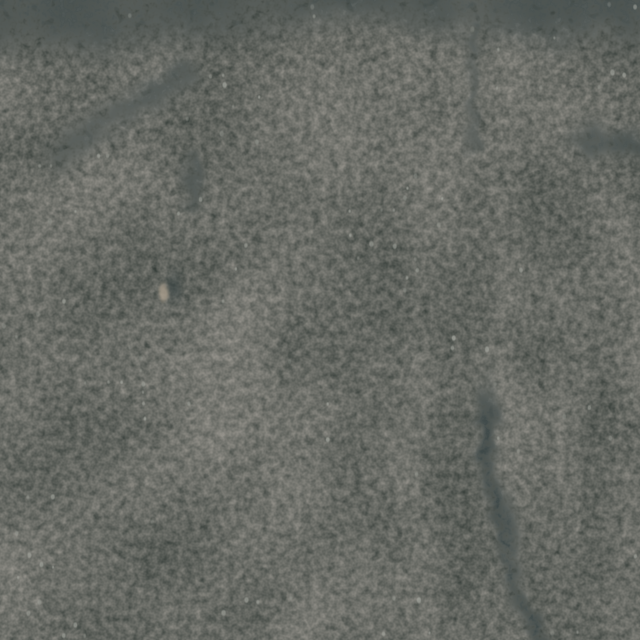
Give the GLSL for this texture, as a WebGL 1 fragment shader.

```glsl
precision highp float;
// Weathered grey-green stone: fine mottled grain, soft folds, dark seams and pale grit.
uniform vec2 u_resolution;

const vec3 DARK_STONE = vec3(0.31, 0.33, 0.31);
const vec3 PALE_STONE = vec3(0.49, 0.49, 0.465);
const vec3 SEAM_COLOR = vec3(0.20, 0.25, 0.255);
const vec3 GRIT_COLOR = vec3(0.64, 0.65, 0.62);
const vec3 PEBBLE_COLOR = vec3(0.68, 0.63, 0.56);
const float BASE_TONE = 0.57;       // 0 = dark stone, 1 = pale stone
const float GRAIN_CONTRAST = 0.70;
const float GRAIN_SCALE = 76.0;     // cells across the canvas
const float PIT_DEPTH = 0.27;
const float PIT_SCALE = 68.0;
const float PATCH_CONTRAST = 0.30;
const float FOLD_CONTRAST = 0.36;
const float GRIT_CELLS = 56.0;
const float GRIT_SHARE = 0.06;
const vec2 PEBBLE_CENTER = vec2(0.257, 0.542);

float hash(vec2 cell) {
  vec3 q = fract(cell.xyx * vec3(0.1031, 0.1030, 0.0973));
  q += dot(q, q.yzx + 33.33);
  return fract((q.x + q.y) * q.z);
}

float cornerSlope(vec2 cell, vec2 offset) {
  float angle = 6.2832 * hash(cell);
  return dot(vec2(cos(angle), sin(angle)), offset);
}

float gradientNoise(vec2 p) {
  vec2 i = floor(p);
  vec2 f = p - i;
  vec2 u = f * f * f * (f * (f * 6.0 - 15.0) + 10.0);
  vec2 e = vec2(1.0, 0.0);
  float low = mix(cornerSlope(i, f), cornerSlope(i + e, f - e), u.x);
  float high = mix(cornerSlope(i + e.yx, f - e.yx), cornerSlope(i + e.xx, f - e.xx), u.x);
  return mix(low, high, u.y);
}

mat2 rotation(float angle) {
  float c = cos(angle), s = sin(angle);
  return mat2(c, -s, s, c);
}

// Octaves are turned against each other to hide the lattice.
float layeredNoise(vec2 p, float gain) {
  float sum = 0.0, weight = 1.0;
  for (int octave = 0; octave < 3; octave++) {
    sum += weight * gradientNoise(p);
    p = rotation(0.65) * p * 1.8 + 17.3;
    weight *= gain;
  }
  return sum;
}

float bell(float d, float width) {
  return exp(-d * d / (width * width));
}

float softSegment(vec2 p, vec2 a, vec2 b, float width) {
  vec2 ab = b - a;
  float t = clamp(dot(p - a, ab) / dot(ab, ab), 0.0, 1.0);
  return bell(length(p - a - ab * t), width);
}

// Upright folds on the right, slanting ones on the left.
float folds(vec2 p) {
  float upright = gradientNoise(p * vec2(15.0, 2.6) + 4.7);
  float slanted = gradientNoise(rotation(0.68) * p * vec2(3.0, 9.0) + 31.0);
  return mix(slanted, upright, smoothstep(0.4, 0.7, p.x));
}

float seams(vec2 p) {
  float drop = (0.41 - p.y) / 0.41;
  float fissure = bell(p.x - 0.76 - 0.075 * drop * drop, 0.014) * smoothstep(-0.1, 0.2, drop);
  float ledge = smoothstep(0.90, 1.0, p.y + 0.02 * sin(p.x * 7.0 + 1.0));
  float shade = 0.55 * fissure + 0.42 * ledge;
  shade += 0.32 * softSegment(p, vec2(0.09, 0.76), vec2(0.29, 0.88), 0.024);
  shade += 0.32 * softSegment(p, vec2(0.31, 0.68), vec2(0.30, 0.76), 0.011);
  shade += 0.24 * softSegment(p, vec2(0.742, 0.76), vec2(0.738, 0.95), 0.008);
  shade += 0.40 * softSegment(p, vec2(0.92, 0.78), vec2(1.05, 0.76), 0.024);
  return shade;
}

float grit(vec2 p, float pixel) {
  vec2 cell = floor(p * GRIT_CELLS);
  vec2 jitter = vec2(hash(cell + 7.1), hash(cell + 53.7));
  vec2 offset = fract(p * GRIT_CELLS) - mix(vec2(0.3), vec2(0.7), jitter);
  float radius = mix(0.0014, 0.0034, hash(cell + 91.3));
  float d = length(offset * vec2(1.0, 0.75)) / GRIT_CELLS - radius;
  float cluster = smoothstep(-0.1, 0.4, gradientNoise(cell * 0.13)) * 2.0;
  float present = step(hash(cell + 19.9), GRIT_SHARE * cluster);
  return present * (1.0 - smoothstep(-pixel, pixel, d)) * (0.35 + 0.65 * jitter.x);
}

void main() {
  float side = min(u_resolution.x, u_resolution.y);
  vec2 p = gl_FragCoord.xy / side;
  float pixel = 1.0 / side;
  vec2 warp = vec2(gradientNoise(p * 9.0), gradientNoise(p * 9.0 + 40.0));
  vec2 fray = vec2(gradientNoise(p * 34.0), gradientNoise(p * 34.0 + 60.0));

  // Stone tone: grain, small dark pits, broad patches and folds
  float grain = layeredNoise(p * GRAIN_SCALE, 0.7);
  float pits = smoothstep(0.2, 0.5, gradientNoise(rotation(0.4) * p * PIT_SCALE + 11.0));
  float patches = layeredNoise(p * 4.0 + 3.0, 0.8);
  float tone = BASE_TONE + GRAIN_CONTRAST * grain - PIT_DEPTH * pits
             + PATCH_CONTRAST * patches + FOLD_CONTRAST * folds(p + 0.03 * warp);
  vec3 color = mix(DARK_STONE, PALE_STONE, clamp(tone, -0.5, 1.5));

  // Seams with frayed, patchy edges, and grit
  float wear = clamp(1.0 + 1.0 * grain + 0.9 * patches, 0.3, 1.5);
  float shade = seams(p + 0.022 * warp + 0.016 * fray) * wear;
  color = mix(color, SEAM_COLOR, clamp(shade, 0.0, 0.8));
  color = mix(color, GRIT_COLOR, 0.75 * grit(p, pixel));

  // One larger pebble with its shadow
  vec2 q = (p - PEBBLE_CENTER) * vec2(1.0, 0.6) + 0.004 * warp + 0.004 * fray;
  color = mix(color, SEAM_COLOR, 0.5 * bell(length(q - vec2(0.015, 0.004)), 0.012));
  color = mix(color, PEBBLE_COLOR, 0.75 * (1.0 - smoothstep(0.003, 0.011, length(q))));
  gl_FragColor = vec4(color, 1.0);
}
```
